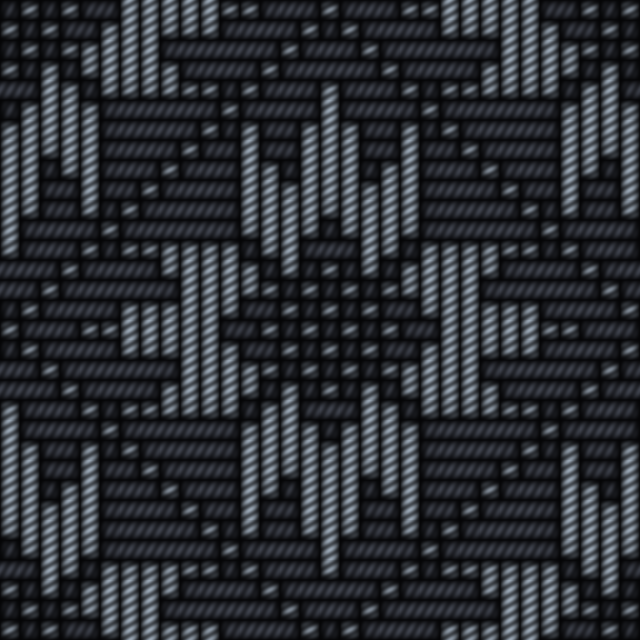
A WebGL 2 fragment shader for this pattern:

```glsl
#version 300 es
precision highp float;
// Mirrored diamond weave of pale vertical and dark horizontal twisted cords.

uniform vec2 u_resolution;
out vec4 fragColor;

const float PI = 3.14159265;
const int THREADS = 32;          // threads across and down one full tile
const int HALF_TILE = THREADS / 2;
const vec3 GAP_COLOR  = vec3(0.018, 0.018, 0.024);
const vec3 WARP_COLOR = vec3(0.61, 0.66, 0.715);
const vec3 WEFT_COLOR = vec3(0.245, 0.26, 0.30);

// Where the long floats begin, by distance from the border of a quadrant.
const int FLOAT_START[5] = int[5](4, 5, 7, 5, 2);

// Reflect a wrapped thread index into 0..16.
ivec2 foldThreads(ivec2 cell) {
    ivec2 wrapped = (cell + THREADS) % THREADS;
    return HALF_TILE - abs(wrapped - HALF_TILE);
}

// True where the vertical cord passes over the horizontal one.
bool warpOnTop(ivec2 cell) {
    ivec2 f = foldThreads(cell);
    if (f.x + f.y > HALF_TILE) f = HALF_TILE - f;   // half-turn symmetry
    int border = min(f.x, f.y);
    int offAxis = abs(f.x - f.y);
    int diagonal = HALF_TILE - f.x - f.y;

    if (diagonal == 0) return true;                 // thin diagonal line
    if (diagonal > 10)                              // plain weave centres
        return diagonal % 2 == 1 && !(diagonal == 11 && offAxis > 1);
    return offAxis > 0 && border < 5 && diagonal >= FLOAT_START[min(border, 4)];
}

// Darken a cord as it dives under its neighbour.
float floatEnd(float distanceToEnd, bool ends) {
    return ends ? 0.9 * smoothstep(-0.08, 0.48, distanceToEnd) : 1.0;
}

// Rounded cord shading with slanted plies; p.x is across, p.y is along.
float cordShade(vec2 p, float twistDepth) {
    float roundness = pow(max(cos(PI * p.x), 0.0), 0.9);
    float ply = cos(2.0 * PI * (2.0 * p.y - 1.1 * p.x));
    return roundness * (1.0 - twistDepth + twistDepth * ply);
}

void main() {
    vec2 uv = gl_FragCoord.xy / u_resolution;
    vec2 grid = uv * float(THREADS);
    vec2 local = fract(grid) - 0.5;

    // Thread rows are numbered from the top.
    ivec2 cell = ivec2(floor(grid));
    cell.y = THREADS - 1 - cell.y;

    bool warp = warpOnTop(cell);
    vec2 p = warp ? local : local.yx;
    ivec2 along = warp ? ivec2(0, -1) : ivec2(1, 0);

    // A float continues until the neighbouring crossing changes.
    bool endsAhead  = warpOnTop(cell + along) != warp;
    bool endsBehind = warpOnTop(cell - along) != warp;
    float ends = floatEnd(0.5 - p.y, endsAhead) * floatEnd(0.5 + p.y, endsBehind);

    float shade = cordShade(p, warp ? 0.28 : 0.24) * ends;
    vec3 cordColor = warp ? WARP_COLOR : WEFT_COLOR;
    fragColor = vec4(mix(GAP_COLOR, cordColor, shade), 1.0);
}
```
